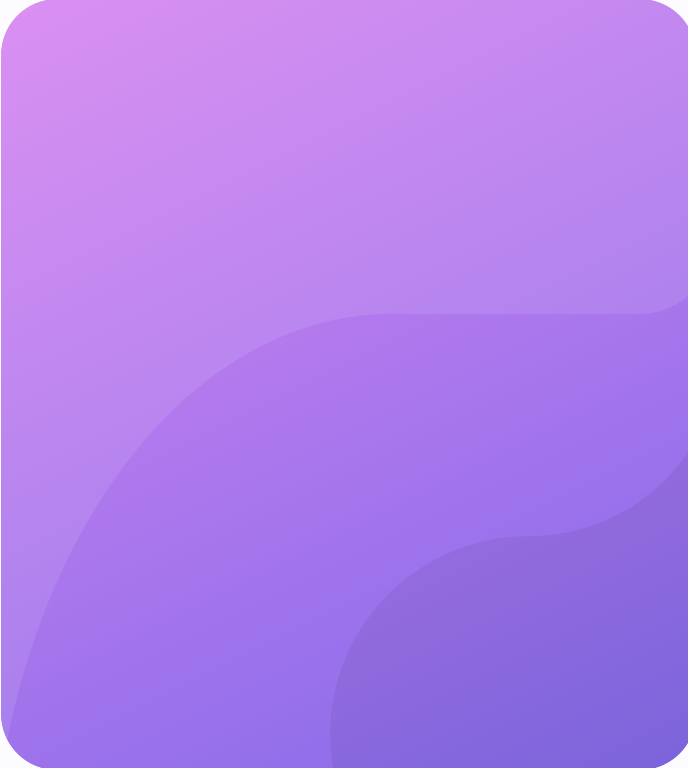
Reproduce this background procedurally as a Shadertoy shader.

```glsl
const vec3 PAPER = vec3(0.99, 0.985, 0.995);
const vec3 ORCHID = vec3(0.843, 0.522, 0.940);
const vec3 INDIGO = vec3(0.514, 0.416, 0.918);

// Antialiased coverage of a signed distance (negative inside)
float coverage(float dist, float pixel) {
    return 1.0 - smoothstep(-0.5 * pixel, 0.5 * pixel, dist);
}

float roundedBox(vec2 p, vec2 halfSize, float radius) {
    vec2 q = abs(p) - halfSize + radius;
    return length(max(q, 0.0)) + min(max(q.x, q.y), 0.0) - radius;
}

// Approximate distance to an ellipse around the origin
float ellipse(vec2 p, vec2 radii) {
    float k = length(p / radii);
    return k * (k - 1.0) / max(length(p / (radii * radii)), 1e-4);
}

// Hill: elliptic shoulder, flat crest, then an upward circular bend
float hill(vec2 p, vec2 crest, vec2 shoulder, float bendX, float bendRadius) {
    if (p.x < crest.x) return ellipse(p - crest + vec2(0.0, shoulder.y), shoulder);
    if (p.x < bendX) return p.y - crest.y;
    vec2 q = p - vec2(bendX, crest.y + bendRadius);
    return bendRadius - length(vec2(q.x, min(q.y, 0.0)));
}

void mainImage(out vec4 fragColor, in vec2 fragCoord) {
    vec2 p = fragCoord / iResolution.y;
    float pixel = 1.0 / iResolution.y;

    // Diagonal gradient from the upper left
    float slope = (0.5 * p.x + 1.0 - p.y) / 1.458;
    vec3 color = mix(ORCHID, INDIGO, clamp(slope, 0.0, 1.0));

    // Pale veil above the large hill, shade inside the small one
    float largeHill = hill(p, vec2(0.508, 0.591), vec2(0.521, 0.781), 0.831, 0.102);
    float smallHill = hill(p, vec2(0.689, 0.302), vec2(0.259, 0.258), 0.689, 0.25);
    color = mix(color, vec3(1.0), 0.09 * (1.0 - coverage(largeHill, pixel)));
    color *= 1.0 - 0.06 * coverage(smallHill, pixel);

    // Rounded card
    float card = roundedBox(p - vec2(0.4538, 0.4993), vec2(0.4525, 0.502), 0.073);
    fragColor = vec4(mix(PAPER, color, coverage(card, pixel)), 1.0);
}
```
